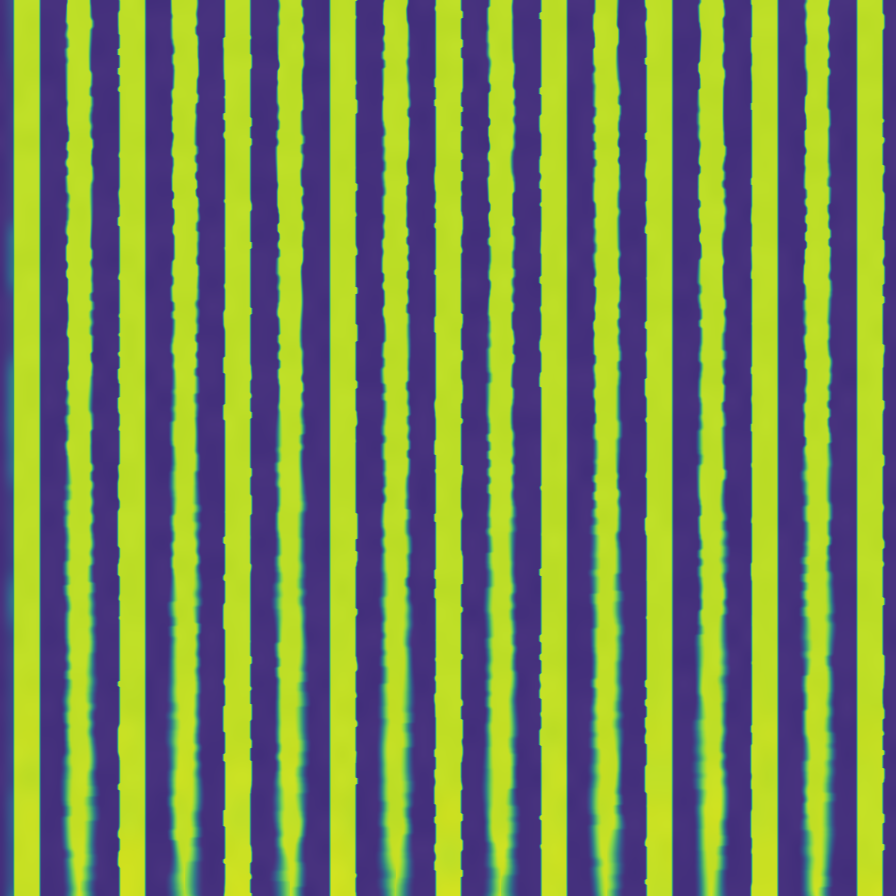
This pattern is drawn by a three.js fragment shader. Its source:

```glsl
// Seventeen upright lime stripes on violet, each drawn as a distance to its two edges.
// Every second stripe is ragged, with teal fringes that soften and close in downwards;
// the others stay straight, with a few small nicks along some of their edges.

varying vec2 vUv;

const float STRIPES = 17.0;
const float CENTRE = 0.509;        // stripe centre within its repeat
const float CLEAN_HALF = 0.25;     // half widths, in repeats
const float RAGGED_HALF = 0.232;

float hash(vec2 p) {
  return fract(sin(dot(p, vec2(127.1, 311.7))) * 43758.5453);
}

float noise(vec2 p) {
  vec2 i = floor(p);
  vec2 f = fract(p);
  f = f * f * (3.0 - 2.0 * f);
  float low = mix(hash(i), hash(i + vec2(1.0, 0.0)), f.x);
  float high = mix(hash(i + vec2(0.0, 1.0)), hash(i + vec2(1.0, 1.0)), f.x);
  return mix(low, high, f.y);
}

// Noise along one edge; each whole seed gives its own track
float edgeNoise(float y, float frequency, float seed) {
  return noise(vec2(seed, y * frequency + seed * 3.7));
}

// Colour ramp from violet through teal to lime
vec3 ramp(float t) {
  vec3 violet = vec3(0.27, 0.19, 0.49);
  vec3 blue = vec3(0.22, 0.33, 0.54);
  vec3 teal = vec3(0.19, 0.51, 0.52);
  vec3 green = vec3(0.30, 0.67, 0.43);
  vec3 leaf = vec3(0.48, 0.82, 0.31);
  vec3 lime = vec3(0.74, 0.87, 0.15);
  float s = clamp(t, 0.0, 1.0) * 5.0;
  vec3 c = mix(violet, blue, clamp(s, 0.0, 1.0));
  c = mix(c, teal, clamp(s - 1.0, 0.0, 1.0));
  c = mix(c, green, clamp(s - 2.0, 0.0, 1.0));
  c = mix(c, leaf, clamp(s - 3.0, 0.0, 1.0));
  return mix(c, lime, clamp(s - 4.0, 0.0, 1.0));
}

// Straight edge with occasional nicks; some edges have almost none
float cleanTone(float offset, float y, float seed) {
  float wear = smoothstep(0.3, 0.8, hash(vec2(seed, 5.0)));
  float nick = smoothstep(0.62, 0.82, edgeNoise(y, 95.0, seed));
  float halfWidth = CLEAN_HALF + 0.035 * wear * (nick - 0.25);
  return smoothstep(-0.032, 0.032, halfWidth - offset);
}

// Rough edge whose fringe spreads towards the bottom
float raggedTone(float offset, float y, float seed) {
  float slow = edgeNoise(y, 28.0, seed) - 0.5;
  float quick = smoothstep(0.25, 0.75, edgeNoise(y, 105.0, seed + 80.0)) - 0.5;
  float spread = mix(0.14, 0.045, smoothstep(0.0, 0.75, y));
  float soft = spread * (0.6 + 0.8 * edgeNoise(y, 22.0, seed + 160.0));
  float closing = 1.0 - smoothstep(0.0, 0.09, y);
  float halfWidth = RAGGED_HALF + 0.035 * slow + 0.035 * quick - 0.07 * closing;
  soft += 0.06 * closing;
  return smoothstep(-soft, soft, halfWidth - offset);
}

// Patchy blue glow outside the first stripe's left edge
float leftGlow(float x, float y) {
  float patches = smoothstep(0.3, 0.8, edgeNoise(y, 13.0, 301.0));
  float strength = mix(0.45, 0.15, y) * (0.3 + patches);
  return strength * smoothstep(-0.26, 0.0, x + CLEAN_HALF) * step(x, 0.0);
}

void main() {
  float repeatX = vUv.x * STRIPES;
  float index = floor(repeatX);
  float x = fract(repeatX) - CENTRE;
  float y = vUv.y;
  float seed = index * 2.0 + step(0.0, x) + 1.0;

  // Even stripes are clean, odd ones ragged
  float isRagged = mod(index, 2.0);
  float tone = mix(cleanTone(abs(x), y, seed), raggedTone(abs(x), y, seed), isRagged);
  if (index < 0.5) tone = max(tone, leftGlow(x, y));

  // Faint mottling, and a yellower lime near the bottom
  float mottle = noise(vUv * vec2(55.0, 38.0)) - 0.5;
  float patchy = noise(vUv * vec2(30.0, 22.0) + 40.0);
  float warmth = smoothstep(0.35, 0.0, y) * patchy * smoothstep(0.8, 1.0, tone);
  vec3 color = ramp(tone) + mottle * vec3(0.025, 0.018, 0.015);
  color += warmth * vec3(0.09, 0.015, -0.03);

  gl_FragColor = vec4(color, 1.0);
}
```
